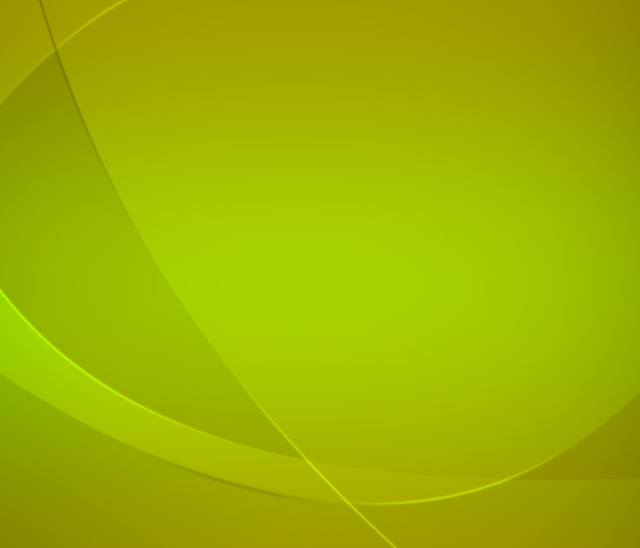
Reproduce this background procedurally as a WebGL 1 fragment shader.

```glsl
precision highp float;
uniform vec2 u_resolution;

// Signed values for four sweeping curves: positive is right of the
// diagonal (x), above the corner arc (y), the upper (z) and lower (w) sweep.
vec4 curves(vec2 p) {
  float x = p.x;
  float t = 1.0 - p.y;
  float diagonal = 0.0625 + t * (0.2516 + t * (0.2267 + t * 0.0777));
  float corner = 0.192 + x * (-1.325 + x * 1.746);
  float upper = 0.529 + x / (0.66 + x * (1.67 + x * (0.16 + x * 0.417)));
  float lower = 0.681 + x * (0.78 + x * (-0.687 + x * (0.292 - x * 0.35)));
  return vec4(x - diagonal, vec3(corner, upper, lower) - t);
}

// Divide by the gradient length to get distances in canvas heights
vec4 curveDistances(vec2 p, float aspect) {
  float e = 0.002;
  vec4 f = curves(p);
  vec4 fx = (curves(p + vec2(e, 0.0)) - f) / (e * aspect);
  vec4 fy = (curves(p + vec2(0.0, e)) - f) / e;
  return f / sqrt(fx * fx + fy * fy);
}

float stroke(float d, float width) {
  return exp(-d * d / (width * width));
}

// Rises from a to b, then falls from c to d
float fade(float a, float b, float c, float d, float x) {
  return smoothstep(a, b, x) * (1.0 - smoothstep(c, d, x));
}

void main() {
  vec2 p = gl_FragCoord.xy / u_resolution;
  vec4 dist = curveDistances(p, u_resolution.x / u_resolution.y);
  vec4 side = smoothstep(-1.0 / u_resolution.y, 1.0 / u_resolution.y, dist);

  // Lime glow over gold, darker toward the left and right
  vec2 c = p - vec2(0.46, 0.48);
  float across = c.x * c.x;
  float glow = exp(-7.0 * c.y * c.y - 0.3 * across);
  vec3 color = mix(vec3(0.635, 0.575, 0.0), vec3(0.66, 0.825, 0.0), glow);
  color *= 1.0 - 0.2 * across - across * across;

  // Translucent panels between the curves
  float nearCorner = 1.0 - smoothstep(0.2, 0.28, p.x);
  float leftPanel = (1.0 - side.x) * (1.0 - side.y) * side.z;
  float band = (1.0 - side.z) * side.w;
  float wedge = side.z * (1.0 - side.w) * step(0.6, p.x);
  float ground = (1.0 - side.z) * (1.0 - side.w);
  color *= 1.0 - leftPanel * mix(0.07, 0.1, smoothstep(0.5, 0.9, p.y));
  color *= 1.0 + 0.03 * side.y * nearCorner;
  color *= 1.0 + 0.03 * band * smoothstep(0.0, 0.2, p.x);
  color *= mix(vec3(1.0), vec3(0.95, 0.89, 1.0), wedge);
  color *= 1.0 - ground * mix(0.11, 0.03, smoothstep(0.0, 0.5, p.x));
  color.g += 0.1 * exp(-3.5 * p.x) * glow * (1.0 - side.z);

  // Shaded edges
  float shade = stroke(dist.x, 0.0023) * smoothstep(0.5, 0.9, p.y);
  shade += 0.6 * stroke(dist.w + 0.001, 0.004) * fade(0.18, 0.35, 0.4, 0.53, p.x);
  color *= 1.0 - 0.2 * shade;

  // Bright rims
  float rim = stroke(dist.x, 0.0025) * (1.0 - smoothstep(0.12, 0.36, p.y));
  rim += stroke(dist.y, 0.0028) * nearCorner * mix(0.1, 0.8, smoothstep(0.02, 0.18, p.x));
  rim += stroke(dist.z, 0.0027) * (1.0 - smoothstep(0.12, 0.45, p.x));
  rim += stroke(dist.w, 0.0027) * fade(0.5, 0.67, 0.76, 0.92, p.x);
  color += vec3(0.11, 0.18, 0.02) * rim;

  gl_FragColor = vec4(clamp(color, 0.0, 1.0), 1.0);
}
```
